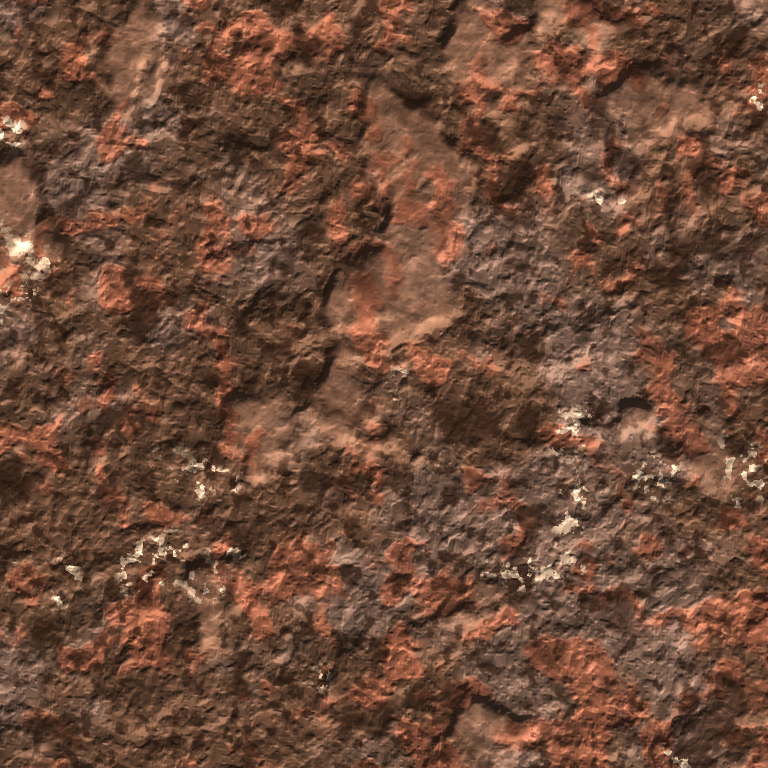
Write a Shadertoy shader that draws this texture.

```glsl
// Rough rusty earth: crumbly brown soil with red chips, broken rims, smooth clay and pale flecks.
#define SOIL vec3(0.38, 0.265, 0.195)
#define STONE vec3(0.46, 0.35, 0.29)
#define RUST vec3(0.58, 0.335, 0.24)
#define CLAY vec3(0.58, 0.41, 0.315)
#define CREAM vec3(0.82, 0.69, 0.57)
#define SHADOW vec3(0.14, 0.08, 0.05)
#define LIGHT_DIR vec2(-0.35, 0.94)
#define LIGHT_GAIN 0.44
#define RIM_SCALE 7.0
#define RIM_CHANCE 0.3
#define GRAIN_SLOPE 0.8

float hash(vec2 cell) {
    uvec2 u = uvec2(ivec2(floor(cell)));
    uint n = u.x * 1597334677u ^ u.y * 3812015801u;
    n = (n ^ (n >> 15)) * 2246822519u;
    n = (n ^ (n >> 13)) * 3266489917u;
    return float((n ^ (n >> 16)) >> 8) / 16777216.0;
}

float noise(vec2 p) {
    vec2 i = floor(p), f = fract(p);
    f = f * f * (3.0 - 2.0 * f);
    return mix(mix(hash(i), hash(i + vec2(1, 0)), f.x),
               mix(hash(i + vec2(0, 1)), hash(i + vec2(1, 1)), f.x), f.y);
}

const mat2 TURN = mat2(0.8, 0.6, -0.6, 0.8);

float fbm(vec2 p) {
    float sum = 0.0, amp = 0.533;
    for (int i = 0; i < 4; i++) {
        sum += amp * noise(p);
        p = TURN * p * 2.03 + 13.7;
        amp *= 0.5;
    }
    return sum;
}

// Makes outlines ragged without smearing the grain
vec2 warp(vec2 p) {
    vec2 coarse = vec2(noise(p * 12.0 + 3.0), noise(p * 12.0 + 41.0)) - 0.5;
    vec2 fine = vec2(noise(p * 50.0 + 7.0), noise(p * 50.0 + 59.0)) - 0.5;
    return p + 0.022 * coarse + 0.009 * fine;
}

// Scattered broken rings: x = raised rim, y = sunken middle
vec2 brokenRims(vec2 p) {
    vec2 g = p * RIM_SCALE, result = vec2(0);
    for (int y = -1; y <= 1; y++)
    for (int x = -1; x <= 1; x++) {
        vec2 id = floor(g) + vec2(x, y);
        if (hash(id + 200.0) > RIM_CHANCE) continue;
        vec2 d = g - id - 0.25 - 0.5 * vec2(hash(id + 300.0), hash(id + 400.0));
        float radius = mix(0.13, 0.27, hash(id + 500.0));
        float angle = atan(d.y, d.x) + 6.283 * hash(id + 600.0);
        float arc = smoothstep(-0.4, 0.5, cos(angle));
        float rim = 1.0 - smoothstep(0.02, 0.10, abs(length(d) - radius));
        float hollow = 1.0 - smoothstep(radius * 0.3, radius, length(d));
        result = max(result, vec2(rim * arc, hollow));
    }
    return result;
}

float clayMask(vec2 q) {
    return smoothstep(0.63, 0.74, fbm(q * vec2(6.0, 4.4) + 21.0));
}

float rustMask(vec2 q) {
    return smoothstep(0.55, 0.67, fbm(q * 21.0 + 71.0) + 0.2 * (noise(q * 5.0 + 5.0) - 0.5));
}

// Surface height, with every octave adding a similar slope
float relief(vec2 p) {
    vec2 q = warp(p);
    vec2 rims = brokenRims(q);
    float h = 0.004 * rims.x - 0.006 * rims.y + 0.003 * rustMask(q);
    float rough = 1.0 - 0.6 * clayMask(q);
    float freq = 9.0;
    vec2 g = mix(p, q, 0.4);
    for (int i = 0; i < 6; i++) {
        float n = noise(g * freq + float(i) * 17.3);
        n = mix(n, 1.0 - abs(2.0 * n - 1.0), 0.4);
        h += GRAIN_SLOPE * min(0.35 + 0.2 * float(i), 1.0) * rough * n / freq;
        g = TURN * g;
        freq *= 1.88;
    }
    return h;
}

void mainImage(out vec4 fragColor, in vec2 fragCoord) {
    vec2 p = fragCoord / iResolution.y;
    vec2 q = warp(p);
    vec2 rims = brokenRims(q);
    float clay = clayMask(q);
    float rust = rustMask(q);

    // Ground colours
    vec3 color = mix(SOIL, STONE, smoothstep(0.4, 0.66, fbm(q * 9.0 + 33.0)));
    color = mix(color, CLAY, 0.75 * clay);
    color = mix(color, RUST, max(0.8 * rust, 0.65 * rims.x));
    color *= 0.77 + 0.46 * fbm(p * 80.0 + 9.0);

    // Pale flecks gathered in small clusters
    float cluster = smoothstep(0.68, 0.78, fbm(p * 8.0 + 91.0));
    float fleck = cluster * smoothstep(0.54, 0.64, fbm(p * 100.0 + 15.0));
    color = mix(color, CREAM, fleck);

    // Slanted light on the relief
    float reach = 0.0011;
    vec2 toLight = normalize(LIGHT_DIR) * reach;
    float slope = (relief(p - toLight) - relief(p + toLight)) / (2.0 * reach);
    slope = clamp(slope, -1.5, 1.4);
    color *= max(1.0 + LIGHT_GAIN * slope, 0.28);
    color += vec3(0.05, 0.045, 0.045) * smoothstep(0.2, 1.2, slope);

    // Dark pockets and crevices
    float pocket = 1.0 - smoothstep(0.26, 0.40, fbm(q * 22.0 + 55.0));
    float crevice = 1.0 - smoothstep(0.26, 0.43, fbm(p * 62.0 + 27.0));
    float dark = max(0.6 * pocket, 0.6 * crevice) * (1.0 - 0.7 * clay) * (1.0 - fleck);
    dark = max(dark, 0.45 * rims.y * (1.0 - rims.x));
    color = mix(color, SHADOW, dark);

    fragColor = vec4(clamp(color, 0.0, 1.0), 1.0);
}
```
